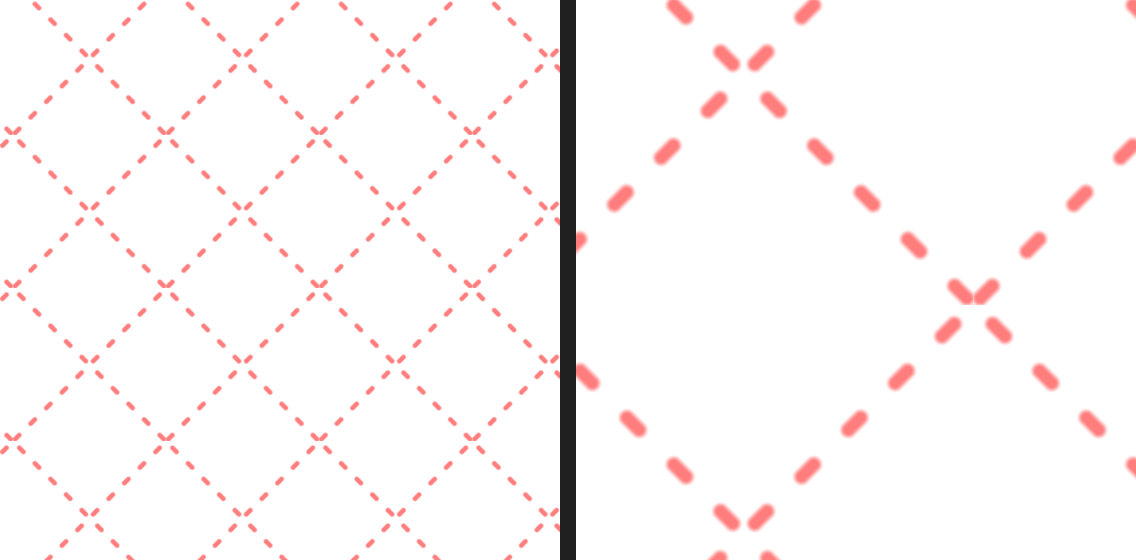
Left: the whole. Right: its middle third, enlarged.
Reproduce this pattern procedurally as a WebGL 1 fragment shader.

```glsl
precision highp float;
// Diamond lattice of short round-ended coral dashes on white.

uniform vec2 u_resolution;

// Distance to ten dashes along the diagonal from (0,0) to (1,1) of a tile.
float dashedDiagonal(vec2 p) {
    float along = 0.5 * (p.x + p.y);
    float index = clamp(floor((along - 0.0552) / 0.1019 + 0.5), 0.0, 9.0);
    vec2 q = p - (0.0552 + 0.1019 * index);
    float t = clamp(0.5 * (q.x + q.y), -0.0133, 0.0133);
    return length(q - t) - 0.0151;
}

void main() {
    vec2 uv = gl_FragCoord.xy / u_resolution;
    float tiles = 3.657;

    // Tile coordinates, running downwards
    vec2 p = fract(vec2(uv.x, 1.0 - uv.y) * tiles - vec2(0.0843, 0.8825));

    // Both diagonals, cut off at the foot of the tile
    float d = min(dashedDiagonal(p), dashedDiagonal(vec2(1.0 - p.x, p.y)));
    d = max(d, p.y - 1.0);

    // Soft edge, never thinner than a pixel
    float soft = max(0.0075, 0.75 * tiles / u_resolution.y);
    float ink = 1.0 - smoothstep(-soft, soft, d);

    gl_FragColor = vec4(mix(vec3(1.0), vec3(1.0, 0.49, 0.49), ink), 1.0);
}
```
